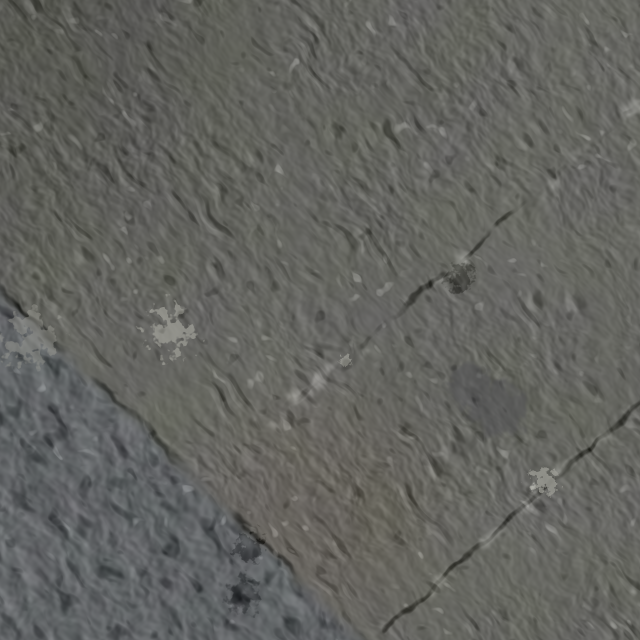
This texture is drawn by a WebGL 2 fragment shader. Its source:

```glsl
#version 300 es
precision highp float;
// Worn grey stone paving: diagonal slabs, cleft grain, broken joints, chips and stains.
uniform vec2 u_resolution;
out vec4 fragColor;

vec2 hash2(vec2 cell) {
  uvec2 v = uvec2(ivec2(cell) + 32768) * 1664525u + 1013904223u;
  v.x += v.y * 1664525u;
  v.y += v.x * 1664525u;
  v ^= v >> 16u;
  v.x += v.y * 1664525u;
  v.y += v.x * 1664525u;
  v ^= v >> 16u;
  return vec2(v & 65535u) / 65535.0;
}

float corner(vec2 cell, vec2 offset) {
  float angle = 6.2832 * hash2(cell).x;
  return dot(vec2(cos(angle), sin(angle)), offset);
}

float gradientNoise(vec2 p) {
  vec2 i = floor(p), f = p - i;
  vec2 w = f * f * f * (f * (f * 6.0 - 15.0) + 10.0);
  vec2 e = vec2(1, 0);
  float low = mix(corner(i, f), corner(i + e.xy, f - e.xy), w.x);
  float high = mix(corner(i + e.yx, f - e.yx), corner(i + e.xx, f - e.xx), w.x);
  return 1.4 * mix(low, high, w.y);
}

float fbm(vec2 p) {
  float sum = 0.0, amplitude = 0.6;
  for (int i = 0; i < 3; i++) {
    sum += amplitude * gradientNoise(p);
    p = mat2(1.6, 1.2, -1.2, 1.6) * p + 7.3;
    amplitude *= 0.55;
  }
  return sum;
}

// Side-lit slope of a rough surface stretched along x, in three sizes
float relief(vec2 q, vec2 scale) {
  float sum = 0.0, amplitude = 0.6;
  for (int i = 0; i < 3; i++) {
    sum += amplitude * (gradientNoise(q * scale) - gradientNoise(q * scale + vec2(0.15, 0.45)));
    scale *= vec2(1.9, 1.6);
    q += 3.7;
    amplitude *= 0.95;
  }
  return sum;
}

// Ragged patch with a broken outline
float blob(vec2 p, vec2 centre, float radius, float raggedness) {
  vec2 d = (p - centre) / radius;
  float shape = length(d) + raggedness * fbm(d * 1.7 + centre * 40.0 + 0.4);
  return smoothstep(1.0, 0.6, shape);
}

// Distance to a rising segment, with a crooked course
float joint(vec2 p, vec2 a, vec2 b) {
  vec2 ab = b - a, ap = p - a;
  float t = clamp(dot(ap, ab) / dot(ab, ab), 0.0, 1.0);
  return length(ap - ab * t + vec2(-0.007, 0.007) * fbm(p * 19.0));
}

void main() {
  vec2 p = gl_FragCoord.xy / u_resolution.y;
  vec2 bent = p + 0.014 * vec2(fbm(p * 10.0), fbm(p * 10.0 + 31.0));
  vec2 q = vec2(dot(bent, vec2(0.64, -0.77)), dot(bent, vec2(0.77, 0.64)));
  float patches = fbm(p * 4.0 + 3.0);

  // Warm grey slabs with a shaded upper left and a faintly brown corner
  vec3 slab = vec3(0.402, 0.404, 0.384) + 0.022 * patches;
  slab -= 0.06 * smoothstep(0.7, 0.0, length(p - vec2(0.05, 1.0)));
  slab += vec3(0.006, -0.008, -0.014) * smoothstep(0.28, 0.05, length(p - vec2(0.5, 0.2)));
  slab += vec3(0.002, -0.005, 0.018) * fbm(p * 7.0 + 50.0);
  float grainDepth = 0.065 + 0.045 * gradientNoise(p * 6.0 + 17.0);
  slab += grainDepth * relief(q, vec2(26.0, 52.0));

  // Sparse dark clefts, each with a pale lip
  float cleftArea = smoothstep(-0.3, 0.3, gradientNoise(p * 7.0 + 60.0));
  vec2 cleftSpace = q * vec2(20.0, 68.0) + 90.0;
  slab -= 0.1 * cleftArea * smoothstep(0.3, 0.65, gradientNoise(cleftSpace));
  slab += 0.06 * cleftArea * smoothstep(0.3, 0.65, gradientNoise(cleftSpace + vec2(0.1, 0.8)));

  // Blue-grey, flakier slab below the falling edge
  vec3 blueSlab = vec3(0.384, 0.396, 0.405) + 0.035 * patches;
  blueSlab += vec3(0.012, -0.004, 0.006) * fbm(p * 13.0 + 80.0);
  blueSlab += 0.09 * relief(q, vec2(24.0, 38.0));
  blueSlab -= 0.11 * smoothstep(0.2, 0.6, gradientNoise(q * vec2(24.0, 46.0) + 40.0));
  blueSlab += 0.025 * smoothstep(0.008, 0.0, abs(p.x - 0.135 + 0.004 * patches));
  float edge = (0.55 - 0.965 * p.x - p.y) / 1.39 + 0.012 * fbm(p * 20.0);
  vec3 color = mix(slab, blueSlab, smoothstep(-0.012, 0.02, edge));
  float edgeGap = smoothstep(-0.25, 0.2, gradientNoise(p * 11.0 + 5.0));
  color -= 0.17 * edgeGap * smoothstep(0.008, 0.001, abs(edge));

  // Rising joints: one broken and faint, one open and dark
  float faint = joint(p, vec2(0.43, 0.345), vec2(1.02, 0.855));
  float open = joint(p, vec2(0.6, 0.015), vec2(1.02, 0.388));
  float broken = smoothstep(-0.1, 0.25, gradientNoise(vec2(p.x * 12.0, 2.5)));
  float crumble = smoothstep(-0.4, 0.2, gradientNoise(p * 30.0));
  color -= 0.17 * (0.15 + 0.85 * broken) * crumble * smoothstep(0.0055, 0.001, faint);
  float rubble = smoothstep(0.15, 0.5, gradientNoise(p * 27.0 + 8.0));
  color += 0.12 * rubble * smoothstep(0.02, 0.004, min(faint, open + 0.003));
  color -= 0.2 * (0.5 + 0.5 * crumble) * smoothstep(0.006, 0.001, open);

  // Damp stain and pits
  float stain = max(blob(p, vec2(0.735, 0.395), 0.042, 0.5), blob(p, vec2(0.78, 0.36), 0.052, 0.5));
  color = mix(color, vec3(0.325, 0.325, 0.335), 0.6 * stain);
  float pits = max(blob(p, vec2(0.72, 0.565), 0.024, 1.0), blob(p, vec2(0.38, 0.07), 0.03, 1.0));
  pits = max(pits, blob(p, vec2(0.39, 0.145), 0.024, 1.2));
  color -= 0.12 * pits;

  // Pale chips beside the joints
  float chips = max(blob(p, vec2(0.265, 0.485), 0.034, 1.7), blob(p, vec2(0.85, 0.247), 0.021, 1.5));
  chips = max(chips, blob(p, vec2(0.54, 0.437), 0.011, 0.8));
  chips = max(chips, 0.6 * blob(p, vec2(0.05, 0.47), 0.038, 1.9));
  color = mix(color, vec3(0.62, 0.62, 0.59), 0.75 * chips);

  // Scattered small flecks, pale and dark
  float fleckArea = smoothstep(-0.1, 0.4, gradientNoise(p * 8.0 + 25.0));
  color += 0.12 * fleckArea * smoothstep(0.4, 0.7, gradientNoise(q * vec2(44.0, 60.0) + 12.0));
  color -= 0.08 * smoothstep(0.45, 0.75, gradientNoise(q * vec2(36.0, 60.0) + 70.0));

  fragColor = vec4(clamp(color, 0.0, 1.0), 1.0);
}
```
